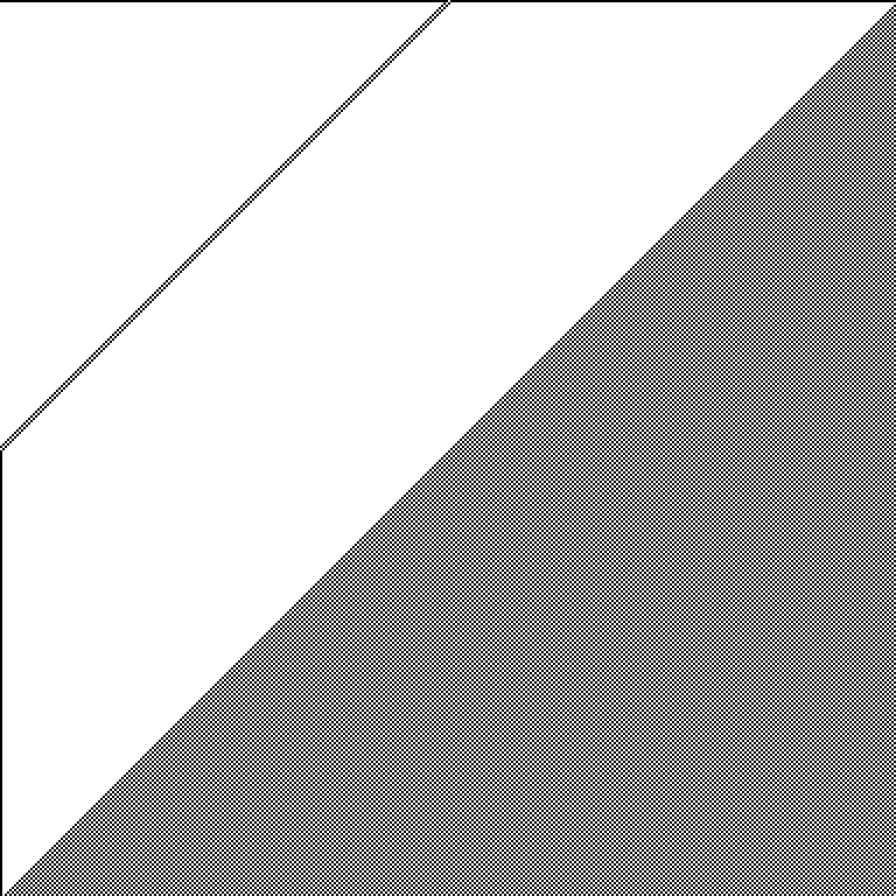
Write a Shadertoy shader that draws this background.

```glsl
// Fine checkerboard triangle below the diagonal, with a thin checkered stripe and dark borders.

const float PI = 3.14159;
const float CELLS = 384.0;          // checker cells across the canvas
const float TRIANGLE_EDGE = 1.0;    // x - y where the checkered triangle begins
const float STRIPE_CENTER = -191.0; // x - y along the middle of the stripe
const float STRIPE_HALF = 2.0;      // half extent of the stripe in x - y
const float BORDER = 1.0;           // border thickness in cells
const float LEFT_BORDER_TOP = 191.0;
const float TOP_GAP = 192.5;        // center of the notch in the top border
const float CRISP = 0.75;           // checker edge sharpness per pixel
const vec3 PAPER = vec3(1.0);
const vec3 INK = vec3(0.0);

// Antialiased coverage of a region; distance is measured in pixels.
float coverage(float pixelDistance) {
    return clamp(pixelDistance + 0.5, 0.0, 1.0);
}

// Ink amount of a checkerboard, fading to half tone when cells are too small.
float checkerInk(vec2 p, float pixelsPerCell) {
    float wave = sin(PI * p.x) * sin(PI * p.y);
    float contrast = max(1.0, CRISP * pixelsPerCell);
    float visible = smoothstep(0.5, 1.0, pixelsPerCell);
    return 0.5 + 0.5 * visible * clamp(wave * contrast, -1.0, 1.0);
}

void mainImage(out vec4 fragColor, in vec2 fragCoord) {
    vec2 p = fragCoord / iResolution.xy * CELLS;
    float pixelsPerCell = min(iResolution.x, iResolution.y) / CELLS;

    // Checkered areas bounded by diagonals
    float diagonal = p.x - p.y;
    float diagonalScale = pixelsPerCell * inversesqrt(2.0);
    float triangle = coverage((diagonal - TRIANGLE_EDGE) * diagonalScale);
    float stripe = coverage((STRIPE_HALF - abs(diagonal - STRIPE_CENTER)) * diagonalScale);
    float ink = checkerInk(p, pixelsPerCell) * max(triangle, stripe);

    // Solid borders along the top and the lower left
    float topBorder = coverage((p.y - CELLS + BORDER) * pixelsPerCell)
                    * coverage((abs(p.x - TOP_GAP) - 0.5) * pixelsPerCell);
    float leftBorder = coverage((BORDER - p.x) * pixelsPerCell)
                     * coverage((LEFT_BORDER_TOP - p.y) * pixelsPerCell);
    ink = max(ink, max(topBorder, leftBorder));

    fragColor = vec4(mix(PAPER, INK, ink), 1.0);
}
```
